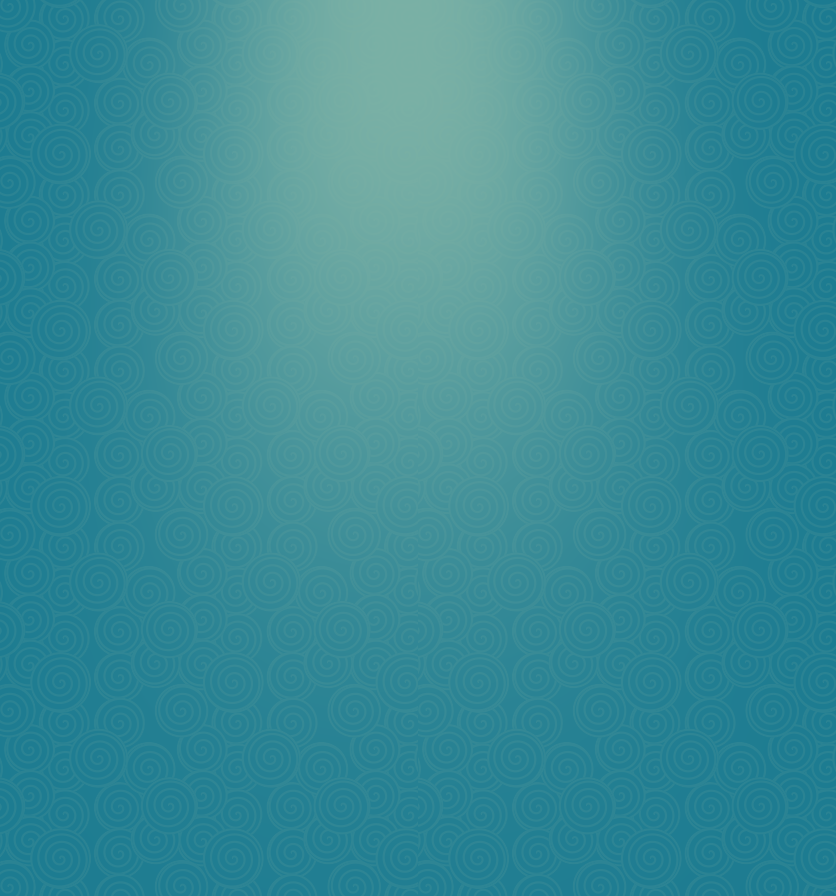
This background is drawn by a WebGL 2 fragment shader. Its source:

```glsl
#version 300 es
precision highp float;

uniform vec2 u_resolution;
out vec4 fragColor;

const float TAU = 6.2831853;

// Colours
const vec3 DEEP_TEAL = vec3(0.110, 0.483, 0.568);
const vec3 PALE_SAGE = vec3(0.475, 0.690, 0.648);
const vec3 LINE_TINT = vec3(0.510, 0.700, 0.635);
const float LINE_OPACITY = 0.13;

// Glow, in canvas heights; y runs down from the top edge
const vec2 GLOW_CENTRE = vec2(-0.016, 0.075);
const vec2 GLOW_SIZE = vec2(0.232, 0.530);
const float GLOW_SPREAD = 0.12;
const float GLOW_SHOULDER = 2.5;

// Spiral tiling, in canvas heights
const vec2 TILE = vec2(0.1927, 0.1966);
const vec2 TILE_ANCHOR = vec2(0.0677, 0.3685);
const float PITCH = 0.0083;
const float HALF_LINE = 0.0012;

// Small spirals stand in three columns of three per tile
const vec3 COLUMN_X = vec3(0.02, 0.34, 0.82);
const vec3 COLUMN_START = vec3(0.23, 0.71, 0.38);
const float COLUMN_STEP = 0.26;
const float SMALL_RADIUS = 0.0285;

// Lead spirals of a tile, back to front: tile position, radius
const int LEAD_COUNT = 6;
const vec3 LEADS[LEAD_COUNT] = vec3[](
    vec3(0.55, 0.89, 0.0280), vec3(0.51, 0.49, 0.0300),
    vec3(0.70, 0.16, 0.0300), vec3(0.22, 0.43, 0.0330),
    vec3(0.63, 0.70, 0.0320), vec3(0.00, 0.00, 0.0340));

// Lays an opaque spiral disc over the line mask
float layDisc(float mask, vec2 tilePos, vec2 centre, float radius, float pixel) {
    vec2 offset = tilePos - centre;
    offset = (offset - floor(offset + 0.5)) * TILE;
    float r = length(offset);
    float angle = atan(offset.y, offset.x + 1e-7);
    float spiral = abs(fract(r / PITCH - angle / TAU) - 0.5) * PITCH;
    float rim = abs(radius - HALF_LINE - r);
    float line = clamp((HALF_LINE - min(spiral, rim)) / pixel + 0.5, 0.0, 1.0);
    float cover = clamp((radius - r) / pixel + 0.5, 0.0, 1.0);
    return mix(mask, line, cover);
}

float spiralLines(vec2 p, float halfWidth, float pixel) {
    // The pattern restarts at the middle of the canvas
    vec2 tilePos = (vec2(mod(p.x, halfWidth), p.y) - TILE_ANCHOR) / TILE;
    float mask = 0.0;
    for (int i = 0; i < 9; i++) {
        int column = i / 3;
        float y = COLUMN_START[column] + COLUMN_STEP * float(i % 3);
        mask = layDisc(mask, tilePos, vec2(COLUMN_X[column], y), SMALL_RADIUS, pixel);
    }
    for (int i = 0; i < LEAD_COUNT; i++) {
        mask = layDisc(mask, tilePos, LEADS[i].xy, LEADS[i].z, pixel);
    }
    return mask;
}

// Tall soft light that widens on the way down
float glow(vec2 p, float halfWidth) {
    vec2 offset = p - vec2(halfWidth, 0.0) - GLOW_CENTRE;
    float across = abs(offset.x) / (GLOW_SIZE.x + GLOW_SPREAD * p.y);
    float down = max(offset.y, 0.0) / GLOW_SIZE.y;
    return exp(-pow(across, GLOW_SHOULDER) - down * down);
}

void main() {
    float pixel = 1.0 / u_resolution.y;
    float halfWidth = 0.5 * u_resolution.x * pixel;
    vec2 p = gl_FragCoord.xy * pixel;
    p.y = 1.0 - p.y;

    vec3 colour = mix(DEEP_TEAL, PALE_SAGE, glow(p, halfWidth));
    float lines = spiralLines(p, halfWidth, pixel);
    colour = mix(colour, LINE_TINT, lines * LINE_OPACITY);
    fragColor = vec4(colour, 1.0);
}
```
